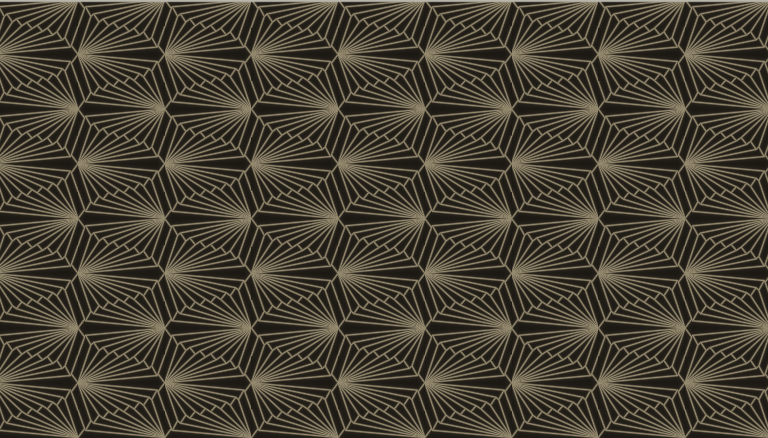
Give the GLSL for this pattern, as a Shadertoy shader.

```glsl
// Art deco lattice of interlocking fans, soft gold outlines on near-black.

const vec2 CELL = vec2(0.198, 0.125);       // one repeat, in canvas heights
const vec2 ORIGIN = vec2(0.772, 0.001);     // a focus on the lowest row
const vec2 TIP = vec2(0.0160, 0.0180);      // corner inset at the fan tips
const int RAYS = 9;                         // rim steps along half a fan
const float TOOTH = 0.0070;                 // half length of a rim step
const float HALF_WIDTH = 0.0018;            // half the stroke width
const float SOFTNESS = 0.0027;              // edge falloff of a stroke

const vec3 GROUND = vec3(0.105, 0.091, 0.072);
const vec3 GOLD = vec3(0.625, 0.580, 0.465);
const vec3 PALE_EDGE = vec3(0.72, 0.71, 0.67);

float segmentDistance(vec2 p, vec2 a, vec2 b) {
    vec2 ab = b - a;
    float t = clamp(dot(p - a, ab) / dot(ab, ab), 0.0, 1.0);
    return length(p - a - ab * t);
}

// Rim curve, s from -1 to 1: steep at both ends, shallow in the middle.
vec2 rimPoint(float s, vec2 size, vec2 tip) {
    vec2 span = 0.5 * size - tip;
    float cube = s * s * s;
    return 0.5 * size + span * vec2(1.15 * s - 0.15 * cube, -0.55 * s - 0.45 * cube);
}

// Half of two opposed fans: one focus at the lower left, one at the upper right.
float fanPairDistance(vec2 p, vec2 size) {
    vec2 rimStart = vec2(TIP.x, size.y - TIP.y);
    vec2 previous = vec2(0.0, size.y);

    // Slanted braces between stacked foci
    float d = segmentDistance(p, vec2(0.0, 0.5 * size.y), rimStart);
    d = min(d, segmentDistance(p, vec2(size.x, 0.5 * size.y), size - rimStart));

    for (int i = 0; i < RAYS; i++) {
        float s = 2.0 * float(i) / float(RAYS - 1) - 1.0;
        vec2 center = rimPoint(s, size, TIP);
        vec2 stepDir = normalize(normalize(center) + normalize(size - center));
        vec2 halfStep = stepDir * TOOTH * (1.0 - 0.7 * s * s);
        vec2 inner = center - halfStep;
        vec2 outer = center + halfStep;

        // Rays from both foci, leaving out the steepest
        if (i > 0) d = min(d, segmentDistance(p, vec2(0.0), inner));
        if (i < RAYS - 1) d = min(d, segmentDistance(p, size, outer));

        // Stepped rim shared by the two fans
        d = min(d, segmentDistance(p, previous, inner));
        d = min(d, segmentDistance(p, inner, outer));
        previous = outer;
    }
    return min(d, segmentDistance(p, previous, vec2(size.x, 0.0)));
}

// Repeats the pair, mirroring every other row.
float latticeDistance(vec2 p, vec2 size) {
    vec2 grid = p / size;
    vec2 local = fract(grid);
    bool opensLeft = mod(floor(grid.y), 2.0) < 0.5;
    if (opensLeft) local.x = 1.0 - local.x;
    return fanPairDistance(local * size, size);
}

float strokeMask(float d, float halfWidth, float soft) {
    return 1.0 - smoothstep(halfWidth - soft, halfWidth + soft, d);
}

void mainImage(out vec4 fragColor, in vec2 fragCoord) {
    vec2 uv = fragCoord / iResolution.y;
    float pixel = 1.0 / iResolution.y;
    float d = latticeDistance(uv - ORIGIN, CELL);

    // Stroke with a faint halo
    float stroke = strokeMask(d, HALF_WIDTH, max(SOFTNESS, 0.6 * pixel));
    float halo = 0.20 * exp(-d / 0.0045);
    vec3 color = mix(GROUND, GOLD, max(stroke, halo));

    // Pale hairline along the top
    float edge = smoothstep(0.9955 - pixel, 0.9955 + pixel, uv.y);
    color = mix(color, PALE_EDGE, edge);

    fragColor = vec4(color, 1.0);
}
```
